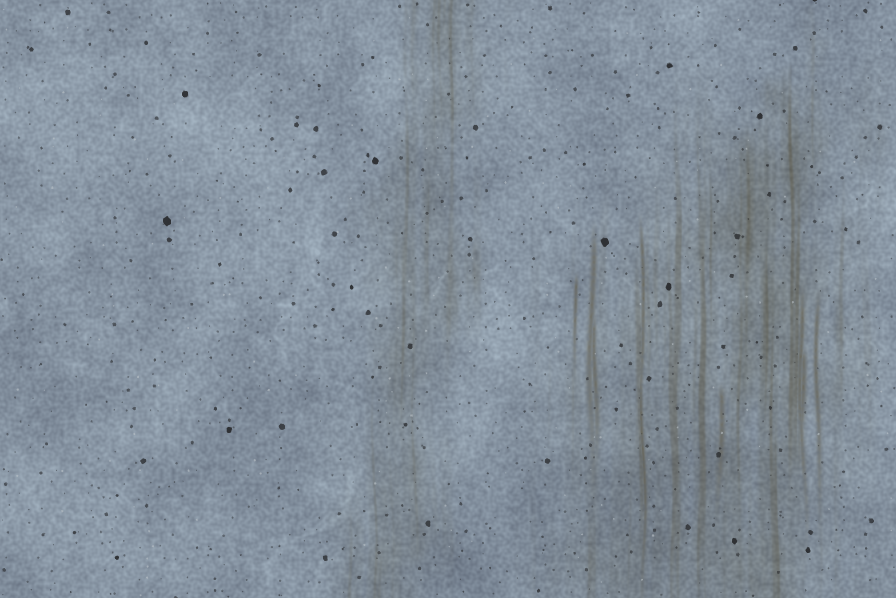
Write a Shadertoy shader that draws this texture.

```glsl
// Weathered blue-grey concrete wall with air pits, mottling and brown run-off stains.

const vec3 CONCRETE_DARK  = vec3(0.435, 0.480, 0.540);
const vec3 CONCRETE_LIGHT = vec3(0.605, 0.665, 0.720);
const vec3 STAIN_GREY     = vec3(0.400, 0.415, 0.395);
const vec3 RUST_BROWN     = vec3(0.345, 0.315, 0.235);
const vec3 PIT_COLOR      = vec3(0.150, 0.155, 0.165);
const vec3 CHIP_COLOR     = vec3(0.740, 0.770, 0.790);

const float MOTTLE_AMOUNT = 0.62;
const float GRAIN_AMOUNT  = 0.52;
const float GRAIN_SCALE   = 150.0;
const float STAIN_AMOUNT  = 0.85;
const float STREAK_SCALE  = 42.0;
const int   PIT_LAYERS    = 4;
const int   DRIP_COUNT    = 9;

vec2 hash22(vec2 p) {
    vec3 q = fract(p.xyx * vec3(0.1031, 0.1030, 0.0973));
    q += dot(q, q.yzx + 33.33);
    return fract((q.xx + q.yz) * q.zy);
}

vec2 gradientAt(vec2 cell) {
    float angle = 6.28318 * hash22(cell + 57.0).x;
    return vec2(cos(angle), sin(angle));
}

float gradientNoise(vec2 p) {
    vec2 i = floor(p), f = fract(p);
    vec2 u = f * f * f * (f * (f * 6.0 - 15.0) + 10.0);
    vec2 e = vec2(0.0, 1.0);
    float a = dot(gradientAt(i), f);
    float b = dot(gradientAt(i + e.yx), f - e.yx);
    float c = dot(gradientAt(i + e.xy), f - e.xy);
    float d = dot(gradientAt(i + e.yy), f - e.yy);
    return 1.4 * mix(mix(a, b, u.x), mix(c, d, u.x), u.y);
}

float fbm(vec2 p) {
    float sum = 0.0, amp = 0.5;
    for (int i = 0; i < 5; i++) {
        sum += amp * gradientNoise(p);
        p = mat2(1.6, 1.2, -1.2, 1.6) * p + 7.3;
        amp *= 0.56;
    }
    return sum;
}

float bell(float x, float center, float width) {
    float t = (x - center) / width;
    return exp(-t * t);
}

// Where water has run down: a strong right band, a faint middle one, a low broad one.
float stainMask(vec2 p) {
    float patches = fbm(p * vec2(7.0, 4.0) + 20.0);
    float x = p.x + 0.09 * patches;
    float below = 1.0 - smoothstep(0.66, 0.92, p.y + 0.25 * patches);
    float right = bell(x, 1.27, 0.14) * below * mix(0.65, 1.0, p.y);
    float middle = 0.55 * bell(x, 0.64 + 0.11 * p.y, 0.065);
    float low = 0.45 * bell(x, 1.04, 0.11) * (1.0 - smoothstep(0.3, 0.75, p.y));
    return clamp(right + middle + low, 0.0, 1.0);
}

// Narrow single drips that start sharply and fade downwards.
float drips(vec2 p) {
    float cover = 0.0;
    for (int i = 0; i < DRIP_COUNT; i++) {
        vec2 h = hash22(vec2(float(i) * 3.7, 11.0));
        vec2 k = hash22(vec2(float(i) * 5.3, 29.0));
        float top = 0.35 + 0.4 * h.y;
        float along = (top - p.y) / (0.2 + 0.4 * k.x);
        float center = 0.95 + 0.44 * h.x + 0.012 * gradientNoise(vec2(float(i) * 9.1, p.y * 4.0));
        float fade = smoothstep(0.0, 0.15, along) * (1.0 - smoothstep(0.3, 1.0, along));
        cover = max(cover, fade * bell(p.x, center, 0.003 + 0.003 * k.y));
    }
    return cover;
}

// Scattered holes, x: pit cover, y: pale chip cover.
vec2 pits(vec2 p, float pixel) {
    vec2 cover = vec2(0.0);
    for (int i = 0; i < PIT_LAYERS; i++) {
        float level = float(i);
        float cellSize = 0.02 * pow(1.75, level);
        vec2 q = p / cellSize + level * 17.3;
        vec2 cell = floor(q);
        vec2 pick = hash22(cell + level * 41.0);
        vec2 place = 0.2 + 0.6 * hash22(cell + 83.0 + level * 13.0);
        vec2 d = (fract(q) - place) * cellSize;
        float radius = 0.0014 * pow(1.6, level) * (0.6 + 0.8 * pick.y);
        d.x *= 0.8 + 0.5 * place.y;
        float dist = length(d) + 0.3 * radius * gradientNoise(d / radius + cell * 3.1);
        float disc = 1.0 - smoothstep(radius - pixel, radius + pixel, dist);
        float density = 0.32 / (1.0 + 0.5 * level);
        float strength = mix(0.45, 0.9, level / float(PIT_LAYERS - 1));
        cover.x = max(cover.x, disc * strength * step(pick.x, density));
        cover.y = max(cover.y, disc * step(0.95, pick.x) * step(level, 0.5));
    }
    return cover;
}

void mainImage(out vec4 fragColor, in vec2 fragCoord) {
    vec2 p = fragCoord / iResolution.y;
    float pixel = 0.7 / iResolution.y;

    // Cloudy cement with fine sandy grain and pale scuffs
    float mottle = fbm(p * 3.2) + 0.5 * fbm(p * 13.0 + 40.0);
    float grain = 0.6 * gradientNoise(p * GRAIN_SCALE) + 0.4 * gradientNoise(p * GRAIN_SCALE * 0.47 + 9.0);
    float vein = abs(fbm(p * 4.5 + 71.0));
    float scuff = (1.0 - smoothstep(0.0, 0.07, vein)) * smoothstep(0.0, 0.4, fbm(p * 3.0 + 5.0));
    float tone = 0.47 + 0.1 * p.y + MOTTLE_AMOUNT * mottle + GRAIN_AMOUNT * grain + 0.25 * scuff;
    vec3 color = mix(CONCRETE_DARK, CONCRETE_LIGHT, clamp(tone, -0.25, 1.2));

    // Grey wash broken into vertical streaks, then rusty runs
    float mask = stainMask(p);
    float bend = 0.006 * gradientNoise(p * 5.0);
    float streak = gradientNoise(vec2((p.x + bend) * STREAK_SCALE, p.y * 1.3))
                 + 0.6 * gradientNoise(vec2((p.x + bend) * STREAK_SCALE * 2.6, p.y * 2.6 + 4.0));
    float wash = mask * clamp(0.6 + 0.4 * streak + 0.5 * fbm(p * 9.0 + 3.0), 0.0, 1.0);
    color = mix(color, STAIN_GREY + 0.06 * grain, STAIN_AMOUNT * wash);
    float rust = 0.5 * mask * smoothstep(0.2, 0.85, streak);
    rust = max(rust, 0.6 * drips(p) * (0.75 + 0.5 * grain));
    color = mix(color, RUST_BROWN, rust);

    // Air pits and pale chips
    vec2 holes = pits(p, pixel);
    color = mix(color, CHIP_COLOR, 0.6 * holes.y);
    color = mix(color, PIT_COLOR, holes.x);

    fragColor = vec4(color, 1.0);
}
```
